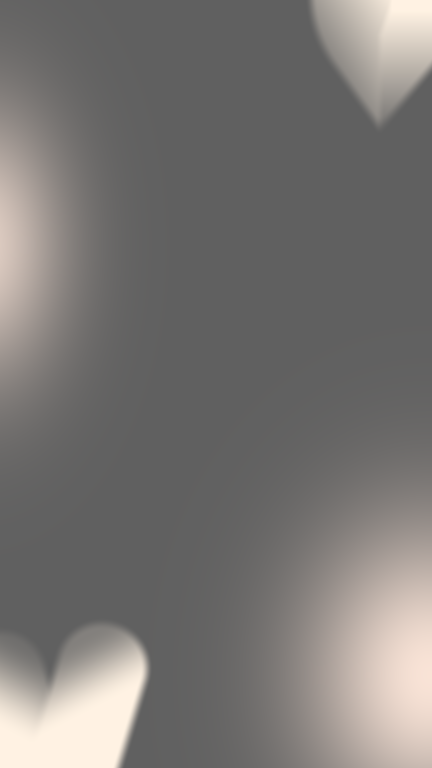
Reproduce this background procedurally as a WebGL 1 fragment shader.

```glsl
precision highp float;
// Grey backdrop with two wide blush glows and two soft cream hearts cut off
// by the corners. Glows are gaussian ellipses; the hearts are distance
// shapes filled with fading ramps. One unit is the canvas height.

uniform vec2 u_resolution;

const vec3 GREY = vec3(0.376);
const vec3 BLUSH = vec3(0.975, 0.89, 0.84);
const vec3 CREAM = vec3(1.0, 0.95, 0.89);
const float SOFT_EDGE = 0.008;

float glow(vec2 p, vec2 center, vec2 spread) {
  vec2 q = (p - center) / spread;
  return exp(-0.5 * dot(q, q));
}

float coverage(float dist) {
  return 1.0 - smoothstep(-SOFT_EDGE, SOFT_EDGE, dist);
}

float smoothMax(float a, float b, float k) {
  float h = max(k - abs(a - b), 0.0) / k;
  return max(a, b) + 0.25 * h * h * k;
}

// Distance to a round-topped lobe running down from its top center.
float lobe(vec2 p, vec2 top, vec2 axis, float radius) {
  vec2 q = p - top;
  return length(q - axis * max(dot(q, axis), 0.0)) - radius;
}

// Opacity rising along a direction between two positions.
float ramp(vec2 p, vec2 direction, float start, float end) {
  return smoothstep(start, end, dot(p, direction));
}

// Two leaning lobes, the right one lying in front of the left.
float lobedHeart(vec2 p) {
  float right = coverage(lobe(p, vec2(0.133, 0.130), vec2(-0.29, -0.957), 0.058));
  float left = coverage(lobe(p, vec2(0.0, 0.117), vec2(0.29, -0.957), 0.060));
  float rightFill = mix(0.22, 1.0, ramp(p, vec2(0.46, -0.89), -0.102, -0.010));
  float leftFill = mix(0.10, 1.0, ramp(p, vec2(-0.46, -0.89), -0.161, -0.044));
  return mix(left * leftFill, rightFill, right);
}

// Wedge narrowing to a tip, with a brighter right half.
float pointedHeart(vec2 p, vec2 tip) {
  vec2 q = p - tip;
  float sides = smoothMax(dot(q, vec2(-0.81, -0.586)), dot(q, vec2(0.766, -0.643)), 0.01);
  float shape = smoothMax(sides, -0.09 - q.x, 0.03);
  float leftFill = 0.29 + 5.4 * (q.x + 0.078) + 3.46 * (q.y - 0.122);
  float rightFill = 0.12 + 5.76 * q.y;
  float seam = q.x - 0.37 * max(q.y - 0.121, 0.0);
  float fill = mix(leftFill, rightFill, smoothstep(-0.006, 0.006, seam));
  return coverage(shape) * clamp(fill, 0.0, 1.0);
}

void main() {
  vec2 p = gl_FragCoord.xy / u_resolution.y;

  // Glows at the left and lower right edges
  vec3 color = GREY;
  color = mix(color, BLUSH, 0.85 * glow(p, vec2(-0.026, 0.681), vec2(0.0755, 0.124)));
  color = mix(color, BLUSH, glow(p, vec2(0.56, 0.121), vec2(0.111, 0.137)));

  // Hearts in the opposite corners
  color = mix(color, CREAM, lobedHeart(p));
  color = mix(color, CREAM, pointedHeart(p, vec2(0.495, 0.833)));

  gl_FragColor = vec4(color, 1.0);
}
```
